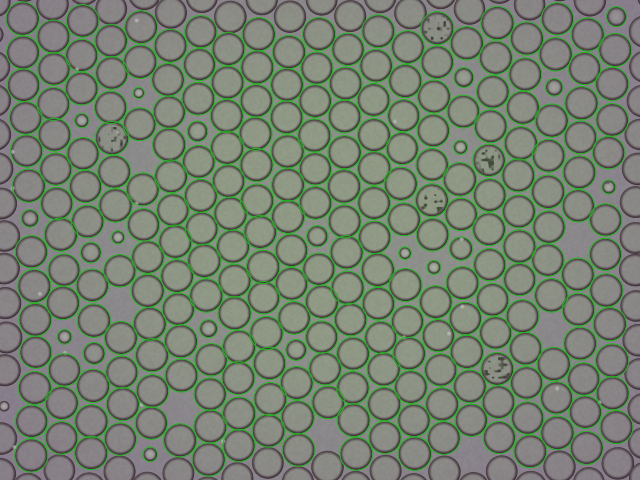
Write a WebGL 2 fragment shader that draws this pattern.

```glsl
#version 300 es
precision highp float;

uniform vec2 u_resolution;
out vec4 fragColor;

// Lengths are fractions of the canvas height
const float SPACING = 0.0702;
const float DROP_RADIUS = 0.0338;
const float RIM_WIDTH = 0.0085;
const float RING_OFFSET = 0.0007;
const float RING_WIDTH = 0.0024;
const float JITTER = 0.0035;
const float MAX_PULL = 0.006;
const float VACANT_SHARE = 0.02;
const float SMALL_SHARE = 0.055;
const float GRAINY_SHARE = 0.015;
const float SPECK_CELL = 0.11;
const float SPECK_SHARE = 0.16;

const vec3 DROP_CENTRE = vec3(0.56, 0.60, 0.52);
const vec3 DROP_CORNER = vec3(0.53, 0.50, 0.53);
const vec3 GAP_CENTRE = vec3(0.55, 0.56, 0.54);
const vec3 GAP_CORNER = vec3(0.53, 0.49, 0.55);
const vec3 RIM_COLOR = vec3(0.25, 0.19, 0.22);
const vec3 RING_COLOR = vec3(0.15, 0.70, 0.14);
const vec3 GLINT_COLOR = vec3(0.74, 0.75, 0.73);

vec2 hash2(vec2 p) {
    vec3 q = fract(vec3(p.xyx + 61.7) * vec3(0.1031, 0.1030, 0.0973));
    q += dot(q, q.yzx + 33.33);
    return fract((q.xx + q.yz) * q.zy);
}

float valueNoise(vec2 p) {
    vec2 i = floor(p), f = fract(p);
    f = f * f * (3.0 - 2.0 * f);
    float low = mix(hash2(i).x, hash2(i + vec2(1, 0)).x, f.x);
    float high = mix(hash2(i + vec2(0, 1)).x, hash2(i + vec2(1, 1)).x, f.x);
    return mix(low, high, f.y);
}

// Slow bending of the packing rows
vec2 bend(vec2 p) {
    return vec2(0.013 * sin(5.1 * p.y + 1.7 * p.x), 0.019 * sin(4.3 * p.x + 1.3 * p.y + 0.8));
}

float radiusOf(vec2 cell) {
    vec2 h = hash2(cell + 171.0);
    if (h.x < VACANT_SHARE) return 0.0;
    if (h.x < VACANT_SHARE + SMALL_SHARE) return mix(0.011, 0.025, h.y);
    return DROP_RADIUS * mix(0.97, 1.01, h.y);
}

// Hexagonal lattice with upright columns
vec2 looseCentre(vec2 cell) {
    vec2 site = SPACING * vec2(0.866 * cell.x, cell.y + 0.5 * cell.x);
    return site + bend(site) + JITTER * (hash2(cell) - 0.5) * 2.0;
}

// Neighbours push overlapping drops apart and let them drift into voids
vec2 settledCentre(vec2 cell, float radius) {
    vec2 start = looseCentre(cell), shift = vec2(0);
    for (int x = -1; x <= 1; x++)
    for (int y = -1; y <= 1; y++) {
        if (x == y) continue;
        vec2 other = cell + vec2(x, y);
        vec2 away = start - looseCentre(other);
        float gap = length(away);
        shift += 0.45 * normalize(away) * max(radius + radiusOf(other) - gap, -MAX_PULL);
    }
    return start + shift;
}

void main() {
    vec2 p = gl_FragCoord.xy / u_resolution.y;
    vec2 extent = vec2(u_resolution.x / u_resolution.y, 1.0);
    float pixel = 1.0 / u_resolution.y;

    // Lighting: greenish middle, violet corners
    float corner = smoothstep(0.2, 0.85, length((p - extent * vec2(0.52, 0.53)) * vec2(0.95, 1.1)));
    vec3 dropColor = mix(DROP_CENTRE, DROP_CORNER, corner);
    vec3 color = mix(GAP_CENTRE, GAP_CORNER, corner);
    float ring = 0.0;

    // Drops
    vec2 q = (p - bend(p)) / SPACING;
    float column = round(q.x / 0.866);
    vec2 base = vec2(column, round(q.y - 0.5 * column));
    for (int x = -1; x <= 1; x++)
    for (int y = -1; y <= 1; y++) {
        vec2 cell = base + vec2(x, y);
        float radius = radiusOf(cell);
        if (radius == 0.0) continue;
        vec2 centre = settledCentre(cell, radius);
        vec2 offset = p - centre;
        float dist = length(offset), depth = radius - dist;

        float rim = 1.0 - smoothstep(0.0005, min(RIM_WIDTH, 0.5 * radius), depth);
        rim *= 0.88 + 0.12 * dot(offset / max(dist, 0.0001), vec2(0.6, -0.8));
        float small = 1.0 - smoothstep(0.012, 0.026, radius);
        vec3 body = mix(dropColor, GLINT_COLOR, 0.6 * small * (1.0 - smoothstep(0.0, radius, dist)));
        float grainy = step(hash2(cell + 53.0).x, GRAINY_SHARE);
        body -= 0.3 * grainy * smoothstep(0.5, 0.9, valueNoise(p * 150.0)) * smoothstep(0.0, 0.01, depth);
        color = mix(color, mix(body, RIM_COLOR, rim), smoothstep(-0.0012, 0.0012, depth));

        // Outlines only around drops lying wholly inside the frame
        vec2 margin = min(centre, extent - centre);
        float line = abs(depth + RING_OFFSET) - 0.5 * RING_WIDTH;
        float inside = step(radius * 1.08, min(margin.x, margin.y));
        ring = max(ring, inside * (1.0 - smoothstep(-0.5 * pixel, 0.5 * pixel, line)));
    }

    // Pale specks and fine grain
    vec2 speckCell = floor(p / SPECK_CELL);
    vec2 chance = hash2(speckCell + 307.0);
    vec2 speck = (speckCell + 0.2 + 0.6 * hash2(speckCell + 419.0)) * SPECK_CELL;
    float glint = 1.0 - smoothstep(0.002, 0.006, length(p - speck));
    color = mix(color, GLINT_COLOR, 0.7 * glint * step(chance.x, SPECK_SHARE));
    color += 0.025 * (valueNoise(p * 210.0) - 0.5);

    fragColor = vec4(mix(color, RING_COLOR, 0.92 * ring), 1.0);
}
```
